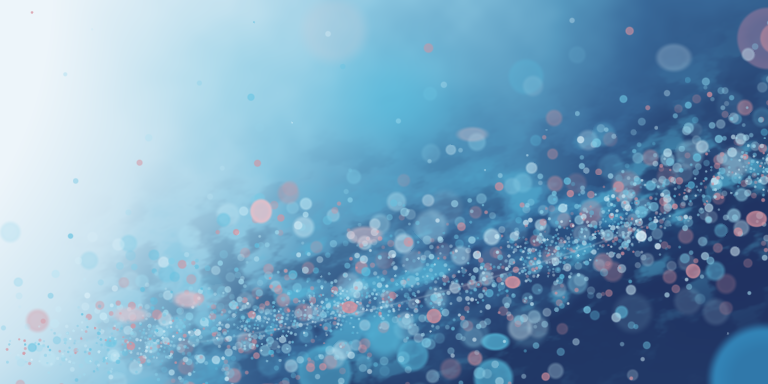
Write a Shadertoy shader that draws this background.

```glsl
const vec3 PALE = vec3(.88, .95, .98);
const vec3 CYAN = vec3(.34, .74, .87);
const vec3 AZURE = vec3(.20, .53, .73);
const vec3 ROSE = vec3(.84, .57, .62);
const vec3 BLUSH = vec3(.89, .75, .79);
const vec3 VIOLET = vec3(.51, .45, .60);
const vec3 NAVY = vec3(.12, .18, .37);

vec3 hash32(vec2 p) {
    vec3 q = fract(p.xyx * vec3(.1031, .1030, .0973));
    q += dot(q, q.yxz + 33.33);
    return fract((q.xxy + q.yzz) * q.zyx);
}

float valueNoise(vec2 p) {
    vec2 cell = floor(p), f = fract(p);
    f = f * f * (3. - 2. * f);
    float low = mix(hash32(cell).x, hash32(cell + vec2(1, 0)).x, f.x);
    float high = mix(hash32(cell + vec2(0, 1)).x, hash32(cell + 1.).x, f.x);
    return mix(low, high, f.y);
}

float fbm(vec2 p) {
    float sum = 0., weight = .5;
    for (int i = 0; i < 4; i++) {
        sum += weight * valueNoise(p);
        p = p * 2.03 + 17.3;
        weight *= .5;
    }
    return sum;
}

mat2 rotation(float angle) {
    float c = cos(angle), s = sin(angle);
    return mat2(c, s, -s, c);
}

// Height of the rising dust trail
float ridge(float x) {
    float u = x - .45;
    return .1 + .13 * u + .1 * u * u;
}

float bell(float d, float width) {
    return exp(-d * d / (width * width));
}

void glow(inout vec3 col, vec2 p, vec2 centre, vec2 size, vec3 tint, float opacity) {
    col = mix(col, tint, opacity * bell(length((p - centre) / size), 1.));
}

// Soft disc with a slightly brighter rim
void disc(inout vec3 col, vec2 p, vec2 centre, vec2 radii, float blur, vec3 tint, float opacity) {
    float d = length((p - centre) / radii);
    float soft = max(blur, 1. / (iResolution.y * min(radii.x, radii.y)));
    float cover = 1. - smoothstep(1. - soft, 1. + soft, d);
    col = mix(col, tint, cover * opacity * (.85 + .15 * smoothstep(.5, .95, d)));
}

// One random disc per turned grid cell; band = offset from ridge and width
void scatter(inout vec3 col, vec2 p, float size, vec2 radii, vec2 band, float amount, float rosy, float opacity, float seed) {
    mat2 turn = rotation(.4 + seed);
    vec2 q = turn * p / size, id = floor(q);
    vec3 place = hash32(id + seed * 71. + 100.);
    vec3 look = hash32(id + seed * 37. + 400.);
    vec2 middle = (id + .5) * size * turn;
    float density = amount * bell(middle.y - ridge(middle.x) - band.x, band.y);
    density *= smoothstep(-.2, .7, middle.x);
    density *= smoothstep(.1, .6, valueNoise(middle * 7. + seed));
    float radius = mix(radii.x, radii.y, look.x * look.x);
    vec2 centre = id + .5 + (place.xy - .5) * (1. - 2. * radius);
    vec3 tint = look.y < rosy ? ROSE : mix(CYAN, PALE, fract(look.y * 7.));
    float shown = step(place.z, density) * opacity * (.35 + .65 * look.z);
    disc(col, q * size, centre * size, vec2(radius * size), .25, tint, shown);
}

vec3 backdrop(vec2 p) {
    vec3 ramp[6] = vec3[6](vec3(.93, .96, .98), vec3(.79, .89, .94), vec3(.55, .78, .88),
        vec3(.34, .60, .75), vec3(.22, .41, .60), vec3(.13, .22, .40));
    float depth = 1. - p.y;
    float t = .4 * p.x + .25 * depth * depth + .22 * depth * smoothstep(.1, 1., p.x);
    t += .22 * (fbm(p * 3.5) - .47) * smoothstep(.1, .7, p.x);
    float s = clamp((t * 1.12 - .06) / .19, 0., 4.999);
    int i = int(s);
    return mix(ramp[i], ramp[i + 1], fract(s));
}

void mainImage(out vec4 fragColor, in vec2 fragCoord) {
    vec2 p = fragCoord / iResolution.xy * vec2(2, 1);
    vec3 col = backdrop(p);

    // Broad light and shade
    glow(col, p, vec2(1.02, .74), vec2(.18, .14), CYAN, .7);
    glow(col, p, vec2(.62, .8), vec2(.25, .2), vec3(.62, .85, .92), .4);
    glow(col, p, vec2(1.56, .42), vec2(.2, .08), AZURE, .6);
    glow(col, p, vec2(1.27, .52), vec2(.18, .07), CYAN, .4);
    glow(col, p, vec2(1.9, .27), vec2(.25, .16), NAVY, .6);

    // Mottled patches along the trail
    float patches = fbm(rotation(-.3) * p * vec2(11, 19));
    float trail = bell(p.y - ridge(p.x) - .03, .25) * smoothstep(.1, .8, p.x);
    col = mix(col, CYAN, .65 * trail * smoothstep(.5, .7, patches));
    col = mix(col, NAVY, .5 * trail * (1. - smoothstep(.28, .5, patches)));

    // Large out-of-focus discs
    disc(col, p, vec2(1.99, .01), vec2(.14), .12, AZURE, .95);
    disc(col, p, vec2(2., .9), vec2(.08), .06, VIOLET, .75);
    disc(col, p, vec2(2.02, .9), vec2(.04), .1, ROSE, .5);
    disc(col, p, vec2(.87, .92), vec2(.08), .3, vec3(.74, .8, .86), .4);
    disc(col, p, vec2(1.37, .8), vec2(.045), .15, CYAN, .3);
    disc(col, p, vec2(1.755, .85), vec2(.045, .035), .2, PALE, .25);
    disc(col, p, vec2(.845, .03), vec2(.07), .12, CYAN, .6);
    disc(col, p, vec2(1., .13), vec2(.05, .06), .5, CYAN, .9);
    disc(col, p, vec2(1.075, .075), vec2(.04), .15, CYAN, .6);
    disc(col, p, vec2(1.285, .015), vec2(.05), .15, CYAN, .7);
    disc(col, p, vec2(1.29, .11), vec2(.036, .022), .2, CYAN, .8);

    // Scattered discs, coarse to fine
    for (int i = 0; i < 9; i++) {
        float k = float(i);
        scatter(col, p, .16 * pow(.83, k), vec2(.12, .34), vec2(.04, .28 - .01 * k), .8, .25, .3 + .07 * k, k + 1.);
    }
    scatter(col, p, .12, vec2(.05, .1), vec2(.55, .35), .5, .05, 1., 11.);

    // Fine dust and its thread
    scatter(col, p, .025, vec2(.12, .3), vec2(.03, .12), .8, .2, .9, 12.);
    scatter(col, p, .016, vec2(.15, .32), vec2(.035, .07), .85, .15, 1., 13.);
    scatter(col, p, .011, vec2(.2, .36), vec2(.02, .05), .9, .1, 1., 14.);
    float thread = bell(p.y - ridge(p.x), .003) * smoothstep(.35, .7, p.x);
    col = mix(col, PALE, .2 * thread * (1. - smoothstep(1.6, 1.85, p.x)));

    // Rose and white accents
    disc(col, p, vec2(.68, .45), vec2(.028, .031), .15, BLUSH, .95);
    disc(col, p, vec2(.95, .387), vec2(.043, .022), .3, BLUSH, .6);
    disc(col, p, vec2(.49, .22), vec2(.035, .02), .4, BLUSH, .8);
    disc(col, p, vec2(.34, .18), vec2(.04, .018), .5, BLUSH, .7);
    disc(col, p, vec2(1.23, .65), vec2(.038, .018), .3, BLUSH, .4);
    disc(col, p, vec2(.91, .2), vec2(.02, .016), .15, ROSE, .9);
    disc(col, p, vec2(1.13, .177), vec2(.019), .12, ROSE, .85);
    disc(col, p, vec2(1.335, .265), vec2(.02, .016), .15, ROSE, .95);
    disc(col, p, vec2(1.805, .294), vec2(.019), .12, ROSE, .8);
    disc(col, p, vec2(1.97, .43), vec2(.027, .021), .12, ROSE, .8);
    disc(col, p, vec2(1.67, .385), vec2(.014), .2, PALE, .9);

    fragColor = vec4(col, 1);
}
```
